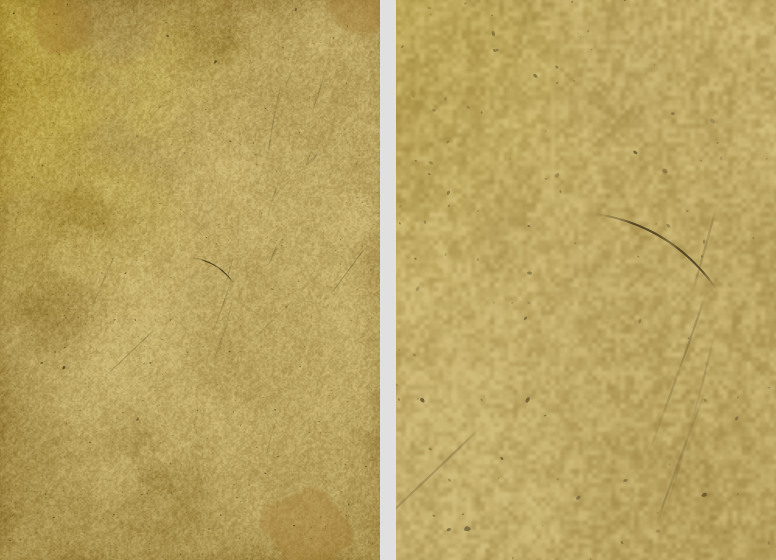
Left, the full canvas; right, a detail of the centre.
Give the GLSL for this texture, as a Shadertoy shader.

```glsl
// Aged ochre paper: cloudy stains and fibre grain drive a brown-to-straw ramp,
// then cellular dirt specks and thin scratches are laid over it.
// All lengths are in units of the canvas height.
#define DARK_PAPER vec3(0.53, 0.42, 0.155)
#define LIGHT_PAPER vec3(0.79, 0.71, 0.45)
#define RUST vec3(0.62, 0.46, 0.18)
#define INK vec3(0.21, 0.17, 0.07)
#define BASE_TONE 0.89
#define CLOUD_AMOUNT 0.60
#define GRAIN_AMOUNT 0.36
#define SMUDGE_AMOUNT 0.42
#define EDGE_AMOUNT 0.26
#define SPECK_AMOUNT 0.75
#define SCRATCHES 22

float hash(vec2 p) {
    vec3 q = fract(p.xyx * 0.1031);
    q += dot(q, q.yzx + 33.33);
    return fract((q.x + q.y) * q.z);
}

float noise(vec2 p) {
    vec2 i = floor(p), f = fract(p);
    f = f * f * (3.0 - 2.0 * f);
    return mix(mix(hash(i), hash(i + vec2(1, 0)), f.x),
               mix(hash(i + vec2(0, 1)), hash(i + vec2(1, 1)), f.x), f.y);
}

mat2 turn(float a) { return mat2(cos(a), sin(a), -sin(a), cos(a)); }

float clouds(vec2 p) {
    float sum = 0.0, weight = 0.5;
    for (int i = 0; i < 5; i++) {
        sum += weight * noise(p);
        p = turn(0.6) * p * 2.03 + 17.3;
        weight *= 0.5;
    }
    return sum / 0.97;
}

// Soft round patch that fades to zero at the given radius
float patchAt(vec2 p, vec2 centre, float radius) {
    return 1.0 - smoothstep(0.0, radius, length(p - centre));
}

// One dirt spot in some of the cells of a jittered grid
float specks(vec2 p, float cells, float chance, float size, float aa) {
    vec2 id = floor(p * cells), f = fract(p * cells);
    vec2 centre = 0.3 + 0.4 * vec2(hash(id + 3.1), hash(id + 41.7));
    float present = step(hash(id + 77.3), chance);
    float radius = size * mix(0.4, 1.0, pow(hash(id + 9.4), 2.0));
    vec2 offset = turn(6.28 * hash(id + 5.6)) * (f - centre) / cells;
    float d = length(offset * vec2(1.0, 1.5));
    d += 0.6 * radius * (noise(p * 420.0) - 0.5);
    float cover = 1.0 - smoothstep(radius - aa, radius + aa, d);
    return present * cover * mix(0.35, 1.0, hash(id + 23.8));
}

// Tapered, slightly bent hairline centred on the given point
float scratch(vec2 p, vec2 centre, float angle, float halfLength, float bend, float aa) {
    vec2 q = turn(-angle) * (p - centre);
    q.y += bend * q.x * q.x;
    float along = 1.0 - smoothstep(0.6, 1.0, abs(q.x) / halfLength);
    float wear = smoothstep(0.2, 0.7, noise(p * 70.0));
    return along * (0.35 + 0.65 * wear) * (1.0 - smoothstep(0.0003, 0.0005 + aa, abs(q.y)));
}

void mainImage(out vec4 fragColor, in vec2 fragCoord) {
    vec2 p = fragCoord / iResolution.y;
    float aspect = iResolution.x / iResolution.y;
    float aa = 0.8 / iResolution.y;
    float cloud = clouds(p * 5.0 + 4.0);
    float mottle = clouds(p * 13.0 + 31.0);

    // Broad shading: darker to the left, the bottom and the rim
    float left = 1.0 - smoothstep(0.0, 0.42, p.x);
    float bottom = 1.0 - smoothstep(0.0, 0.30, p.y);
    float top = smoothstep(0.75, 1.0, p.y);
    float rim = min(min(p.x, aspect - p.x), min(p.y, 1.0 - p.y));
    float tone = BASE_TONE - 0.17 * left - 0.18 * bottom - 0.10 * top;
    tone += CLOUD_AMOUNT * (cloud - 0.5) + 0.30 * (mottle - 0.5);
    tone -= EDGE_AMOUNT * exp(-rim * 38.0);

    // Dirty smudges: centre and radius
    vec3 smudges[5] = vec3[5](vec3(0.08, 0.45, 0.17), vec3(0.17, 0.65, 0.20),
        vec3(0.40, 0.92, 0.17), vec3(0.25, 0.15, 0.20), vec3(0.66, 0.24, 0.14));
    float dirt = 0.0;
    for (int i = 0; i < 5; i++) dirt += patchAt(p, smudges[i].xy, smudges[i].z);
    dirt *= smoothstep(0.32, 0.68, mottle);
    tone -= SMUDGE_AMOUNT * dirt;

    // Paper grain with short fibres
    tone += GRAIN_AMOUNT * (noise(p * 360.0) - 0.5);
    tone += 0.7 * GRAIN_AMOUNT * (noise(turn(0.4) * p * vec2(210.0, 130.0)) - 0.5);

    vec3 colour = mix(DARK_PAPER, LIGHT_PAPER, clamp(tone, -0.15, 1.1));
    float yellowing = (1.0 - smoothstep(0.08, 0.55, p.x)) * smoothstep(0.35, 0.85, p.y);
    colour.b -= 0.09 * yellowing * smoothstep(0.25, 0.6, cloud);

    // Rusty water stains in three corners
    float rust = patchAt(p, vec2(0.57, 0.05), 0.13) + patchAt(p, vec2(0.12, 0.95), 0.09)
               + patchAt(p, vec2(aspect - 0.04, 1.0), 0.10);
    rust = smoothstep(0.30, 0.48, rust + 0.9 * (mottle - 0.5));
    colour = mix(colour, RUST, 0.38 * rust);

    // Specks gather where the paper is dirty
    float grime = clamp(0.3 + dirt + 0.4 * bottom, 0.0, 1.0);
    float spots = specks(p, 22.0, 0.07, 0.0034, aa);
    spots = max(spots, 0.8 * specks(p + 0.37, 48.0, 0.05 + 0.12 * grime, 0.0021, aa));
    spots = max(spots, 0.6 * specks(p + 0.71, 105.0, 0.03 + 0.22 * grime, 0.0014, aa));
    colour = mix(colour, INK, SPECK_AMOUNT * spots);

    // Faint rising scratches, mostly on the right, and one dark curved one
    float marks = 0.75 * scratch(p, vec2(0.385, 0.525), -0.55, 0.045, 5.0, aa);
    for (int i = 0; i < SCRATCHES; i++) {
        vec2 seed = vec2(float(i) * 7.3, 12.9);
        vec2 centre = vec2(aspect * sqrt(hash(seed)), 0.2 + 0.75 * hash(seed + 2.7));
        float angle = 0.75 + 0.65 * hash(seed + 5.1);
        float halfLength = mix(0.015, 0.08, hash(seed + 8.8));
        float strength = mix(0.10, 0.32, hash(seed + 14.2));
        marks = max(marks, strength * scratch(p, centre, angle, halfLength, hash(seed + 19.0) - 0.5, aa));
    }
    colour = mix(colour, INK, marks);

    fragColor = vec4(clamp(colour, 0.0, 1.0), 1.0);
}
```
